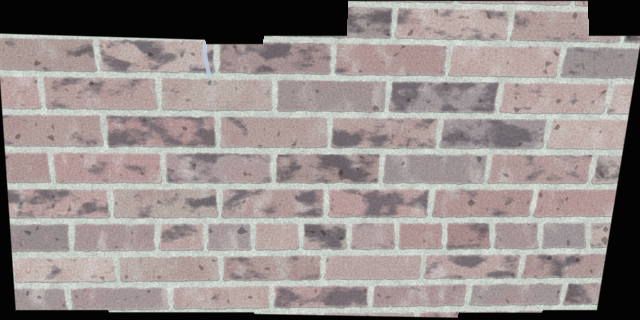
A Shadertoy shader for this texture:

```glsl
// Weathered brick wall in running bond with one course of short headers,
// seen in slight perspective as overlapping strips on a black ground.
// Courses and joints come from warped cells; gradient noise adds the wear.
#define JOINT vec2(0.017, 0.021)
#define CORNER 0.007
#define EDGE_WEAR 0.005
#define SOOT_AMOUNT 0.85
#define GRAIN 0.13
#define HEADER_COURSE 5.0
#define MORTAR vec3(0.79, 0.82, 0.79)
#define ROSE vec3(0.66, 0.55, 0.55)
#define BUFF vec3(0.72, 0.67, 0.65)
#define SLATE vec3(0.58, 0.55, 0.56)
#define SOOT vec3(0.39, 0.365, 0.39)
#define BLOOM vec3(0.75, 0.72, 0.71)

vec2 hash2(vec2 p) {
    vec3 q = fract(p.xyx * vec3(0.1031, 0.1030, 0.0973));
    q += dot(q, q.yzx + 33.33);
    return fract((q.xx + q.yz) * q.zy);
}

float gradientDot(vec2 cell, vec2 f, vec2 corner) {
    return dot(hash2(cell + corner) * 2.0 - 1.0, f - corner);
}

float noise(vec2 p) {
    vec2 i = floor(p), f = fract(p);
    vec2 u = f * f * f * (f * (f * 6.0 - 15.0) + 10.0);
    float low = mix(gradientDot(i, f, vec2(0, 0)), gradientDot(i, f, vec2(1, 0)), u.x);
    float high = mix(gradientDot(i, f, vec2(0, 1)), gradientDot(i, f, vec2(1, 1)), u.x);
    return mix(low, high, u.y);
}

float fbm(vec2 p) {
    float sum = 0.0, gain = 0.8;
    for (int i = 0; i < 4; i++) {
        sum += gain * noise(p);
        p = mat2(1.6, 1.2, -1.2, 1.6) * p + 7.3;
        gain *= 0.55;
    }
    return sum;
}

// Height of course edge k, measured downward, and its derivative
float courseEdge(float k) { return 0.125 + k * (0.1161 + k * (0.00031 - 0.000203 * k)); }
float courseHeight(float k) { return 0.1161 + k * (0.00062 - 0.000609 * k); }

float after(float edge, float x, float px) { return smoothstep(edge - px, edge + px, x); }

// Coverage of the stepped outline left by the overlapping strips
float wallMask(vec2 p, float px) {
    float top = mix(0.105 + 0.03 * p.x, 0.138, after(0.643, p.x, px));
    top = mix(top, 0.112, after(0.823, p.x, px));
    top = mix(top, 0.003, after(1.086, p.x, px));
    top = mix(top, 0.112, after(1.839, p.x, px));
    float bottom = mix(0.969, 0.976, after(0.339, p.x, px));
    bottom = mix(bottom, 0.967 + 0.018 * p.x, after(0.794, p.x, px));
    bottom = mix(bottom, 0.977, after(1.432, p.x, px));
    bottom = mix(bottom, 0.969, after(1.695, p.x, px));
    float left = 0.068 * (p.y - 0.247), right = 2.0 - 0.163 * (p.y - 0.143);
    float inside = min(min(p.y - top, bottom - p.y), min(p.x - left, right - p.x));
    return smoothstep(-px, px, inside);
}

vec3 brickColor(vec2 p, vec2 id, float d) {
    vec2 tone = hash2(id + 17.0), wear = hash2(id + 53.0);
    vec2 q = p + id * 3.7;
    vec3 color = mix(mix(ROSE, BUFF, tone.x), SLATE, smoothstep(0.55, 1.0, tone.y));
    color = mix(color, ROSE, smoothstep(-0.1, 0.5, fbm(q * 9.0)) * 0.6);
    color = mix(color, BLOOM, smoothstep(0.0, 0.5, fbm(q * vec2(14, 8) + 31.0)) * 0.8);
    float stain = fbm(q * vec2(9, 15) + 71.0) + 0.6 * (wear.x - 0.7);
    color = mix(color, SOOT, smoothstep(0.0, 0.35, stain) * SOOT_AMOUNT);
    // Small pits and pale chipped rims
    color *= 1.0 - 0.3 * smoothstep(0.28, 0.5, noise(q * 38.0));
    color = mix(color, BLOOM, 0.4 * smoothstep(-0.008, 0.0, d));
    return color * (0.96 + 0.12 * wear.y);
}

void mainImage(out vec4 fragColor, in vec2 fragCoord) {
    // Canvas is two units wide and one high, with y running downward
    vec2 p = vec2(2.0, 1.0) * fragCoord / iResolution.xy;
    p.y = 1.0 - p.y;
    float px = 1.0 / iResolution.y;

    // Undo the tilt, then invert the course spacing by Newton steps
    float y = p.y - 0.035 * (0.612 - p.y) * (p.x - 1.0);
    float k = (y - 0.125) / 0.11;
    for (int i = 0; i < 3; i++) k -= (courseEdge(k) - y) / courseHeight(k);
    float course = floor(k);

    // Converging stretchers, or headers with one longer brick at the left
    float pitch = 0.375 - 0.071 * y;
    float j = (p.x - 1.051 + 0.05 * y) / pitch;
    j += 0.0088 * j * j + 0.5 * mod(course, 2.0);
    if (course == HEADER_COURSE) {
        pitch = 0.1495;
        j = (p.x - 0.941) / pitch;
        if (j < -3.0) { j = (j + 3.0) / 1.8 - 3.0; pitch *= 1.8; }
    }

    // Rounded brick with worn edges
    vec2 id = vec2(floor(j), course) + 20.0;
    vec2 size = vec2(pitch, courseHeight(k));
    vec2 local = fract(vec2(j, k)) - 0.5;
    vec2 q = abs(local) * size - 0.5 * (size - JOINT) + CORNER;
    float d = length(max(q, 0.0)) + min(max(q.x, q.y), 0.0) - CORNER;
    d += EDGE_WEAR * (noise(p * 24.0) + 0.6 * noise(p * 75.0));

    // Mortar, shadow beneath each brick, brick face
    float grain = noise(p * 130.0) + 0.6 * noise(p * 240.0);
    vec3 color = MORTAR * (1.0 + 0.12 * fbm(p * 26.0));
    color *= 1.0 - 0.28 * smoothstep(0.006, 0.0, d) * smoothstep(0.1, 0.4, local.y);
    color = mix(color, brickColor(p, id, d), smoothstep(px, -px, d));
    color *= 1.0 + GRAIN * grain;

    // Pale drip of paint near the upper left
    float dripX = abs(p.x - 0.648 - 0.008 * sin(p.y * 30.0));
    float drip = smoothstep(0.009, 0.005, dripX) * smoothstep(0.245, 0.235, p.y);
    color = mix(color, vec3(0.74, 0.80, 0.88), drip * 0.85);

    color = mix(vec3(0.01), color, wallMask(p, px));
    fragColor = vec4(clamp(color, 0.0, 1.0), 1.0);
}
```
